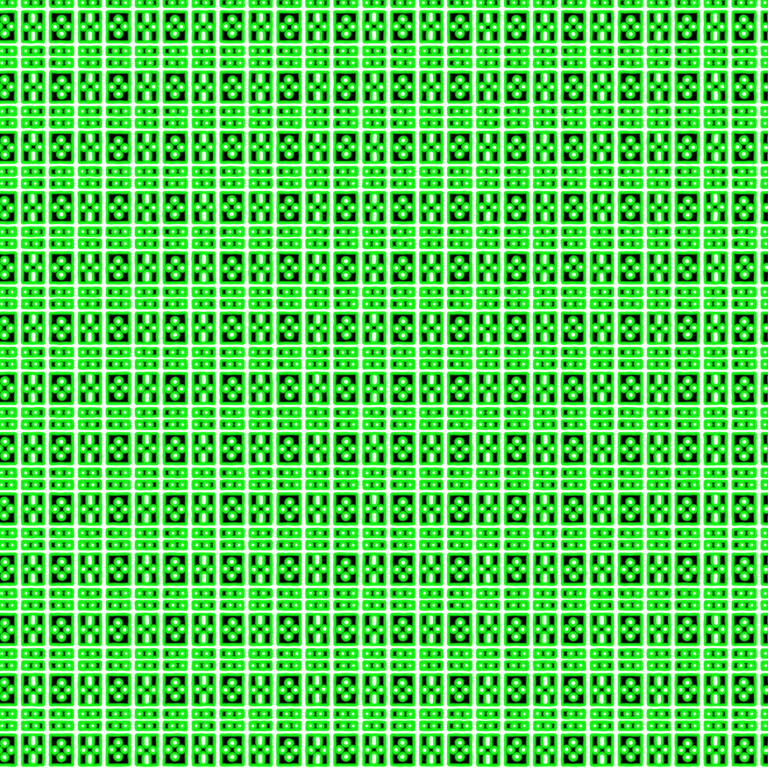
A Shadertoy shader for this pattern:

```glsl
// Neon lattice: dark rounded panels with green rims on a white grid, holding glowing beads.
// A signed distance to the nearest white shape is mapped through one colour ramp;
// gradient noise bends the outlines and a hash nudges the beads of each cell.

const float UNITS = 1152.0;               // design units per canvas side
const vec2  PITCH = vec2(42.667, 90.4);   // 27 columns, 12.75 rows
const vec2  FIRST_CENTRE = vec2(6.9, 27.0);
const vec2  WIDE_PANEL = vec2(18.4, 24.3);
const float NARROWING = 0.8;              // odd columns are slimmer
const float BAR_HALF_HEIGHT = 7.3;
const float BAR_OFFSET = 36.2;
const float CORNER = 3.0;
const float BEAD_RADIUS = 3.5;
const float BAR_BEAD_RADIUS = 2.5;
const float WOBBLE = 0.9;
const float WOBBLE_SCALE = 11.0;
const float BEAD_JITTER = 0.7;
const int   SAMPLES = 3;                  // antialiasing grid per side

const vec3 WHITE  = vec3(0.97, 1.00, 0.97);
const vec3 BRIGHT = vec3(0.08, 0.96, 0.08);
const vec3 MID    = vec3(0.11, 0.74, 0.11);
const vec3 DEEP   = vec3(0.03, 0.36, 0.03);
const vec3 BLACK  = vec3(0.004, 0.012, 0.004);

vec2 hash2(vec2 p) {
    vec3 q = fract(p.xyx * vec3(0.1031, 0.1030, 0.0973));
    q += dot(q, q.yzx + 33.33);
    return fract((q.xx + q.yz) * q.zy) * 2.0 - 1.0;
}

float gradientNoise(vec2 p) {
    vec2 i = floor(p), f = fract(p);
    vec2 u = f * f * f * (f * (f * 6.0 - 15.0) + 10.0);
    vec2 e = vec2(1.0, 0.0);
    float low  = mix(dot(hash2(i), f), dot(hash2(i + e), f - e), u.x);
    float high = mix(dot(hash2(i + e.yx), f - e.yx), dot(hash2(i + 1.0), f - 1.0), u.x);
    return mix(low, high, u.y);
}

float roundBox(vec2 p, vec2 halfSize, float radius) {
    vec2 q = abs(p) - halfSize + radius;
    return length(max(q, 0.0)) + min(max(q.x, q.y), 0.0) - radius;
}

// Upright capsule; a stretch of zero gives a disc
float bead(vec2 p, float radius, float stretch) {
    p.y -= clamp(p.y, -stretch, stretch);
    return length(p) - radius;
}

// Distance to white: negative in the grid and beads, positive in the panels
float whiteDistance(vec2 p) {
    vec2 cell = round((p - FIRST_CENTRE) / PITCH);
    vec2 q = p - FIRST_CENTRE - cell * PITCH;
    float odd = mod(cell.x, 2.0);
    vec2 panel = WIDE_PANEL - vec2(NARROWING * odd, 0.0);
    vec2 jitter = BEAD_JITTER * hash2(cell + 50.0);

    // Tall panel with four beads; odd columns stretch the upper and lower ones
    if (abs(q.y) < 0.5 * (WIDE_PANEL.y + BAR_OFFSET - BAR_HALF_HEIGHT)) {
        float d = -roundBox(q, panel, CORNER);
        vec2 b = q - jitter;
        vec2 upright = vec2(b.x, abs(b.y) - mix(10.5, 13.5, odd));
        vec2 sideways = vec2(abs(b.x) - 9.8, b.y);
        d = min(d, bead(upright, BEAD_RADIUS, 4.0 * odd));
        return min(d, bead(sideways, BEAD_RADIUS - 0.3, 0.0));
    }

    // Low bars above and below, with a bead pair pushed to alternate sides
    vec2 b = vec2(q.x, abs(q.y) - BAR_OFFSET);
    float d = -roundBox(b, vec2(panel.x, BAR_HALF_HEIGHT), CORNER);
    b.x -= mix(3.5, -3.5, odd) + jitter.x * sign(q.y);
    b.x = abs(b.x) - 7.5;
    return min(d, bead(b, BAR_BEAD_RADIUS, 0.0));
}

vec3 neonRamp(float d) {
    vec3 colour = mix(WHITE, BRIGHT, smoothstep(-1.6, 0.5, d));
    colour = mix(colour, MID, smoothstep(2.0, 3.2, d));
    colour = mix(colour, DEEP, smoothstep(3.3, 4.3, d));
    return mix(colour, BLACK, smoothstep(4.3, 5.1, d));
}

vec3 lattice(vec2 p) {
    vec2 n = p / WOBBLE_SCALE;
    vec2 bend = vec2(gradientNoise(n), gradientNoise(n + 71.3));
    return neonRamp(whiteDistance(p + WOBBLE * bend));
}

void mainImage(out vec4 fragColor, in vec2 fragCoord) {
    vec3 sum = vec3(0.0);
    for (int j = 0; j < SAMPLES; j++) {
        for (int i = 0; i < SAMPLES; i++) {
            vec2 offset = (vec2(i, j) + 0.5) / float(SAMPLES) - 0.5;
            sum += lattice((fragCoord + offset) / iResolution.y * UNITS);
        }
    }
    fragColor = vec4(sum / float(SAMPLES * SAMPLES), 1.0);
}
```
